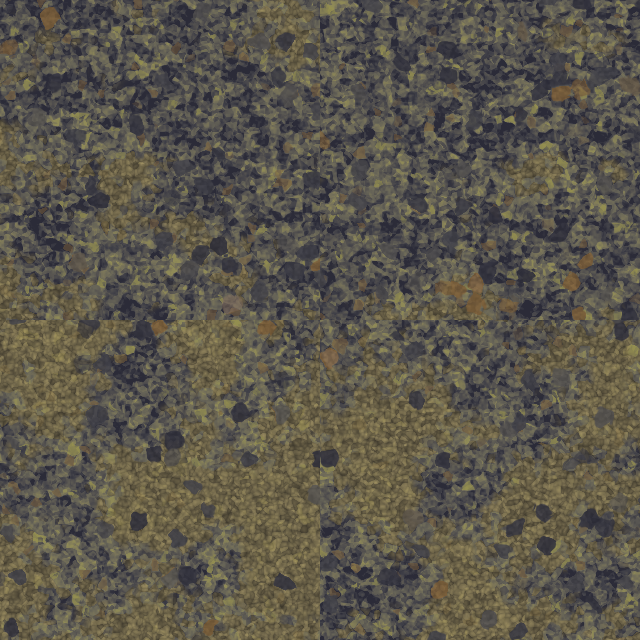
This texture is drawn by a WebGL 2 fragment shader. Its source:

```glsl
#version 300 es
precision highp float;

uniform vec2 u_resolution;
out vec4 fragColor;

// Layout: tiles across and down, grain cells per tile
const float TILES = 2.0;
const float CHIP_CELLS = 15.0;
const float GRAIN_CELLS = 36.0;
const float GRIT_CELLS = 76.0;
const float PATCH_CELLS = 4.5;

// Tone is a position on the colour ramp, 0 (dark) to 5 (light)
const float BASE_TONE = 1.95;
const float GRAIN_CONTRAST = 3.5;
const float GRIT_CONTRAST = 2.8;
const float CLOUD_CONTRAST = 2.2;
const float MOTTLE_CONTRAST = 1.6;
const float EDGE_SHARPNESS = 26.0;
const float WARP = 0.013;
const float CHIP_SHARE = 0.17;

// Sand cover of each tile: lower left, lower right, upper left, upper right
const vec4 SAND_COVER = vec4(0.58, 0.46, 0.34, 0.22);

const vec3 RAMP[6] = vec3[6](
  vec3(0.17, 0.17, 0.22), vec3(0.25, 0.25, 0.28), vec3(0.33, 0.32, 0.31),
  vec3(0.40, 0.39, 0.34), vec3(0.47, 0.45, 0.35), vec3(0.56, 0.54, 0.34));
const vec3 SAND = vec3(0.49, 0.44, 0.29);
const vec3 RUST = vec3(0.47, 0.36, 0.22);
const vec3 PALE = vec3(0.60, 0.53, 0.49);
const vec3 OCHRE = vec3(0.59, 0.57, 0.29);

float hash(vec2 p) {
  return fract(sin(dot(p, vec2(127.1, 311.7))) * 43758.5453);
}

vec2 hash2(vec2 p) {
  return vec2(hash(p), hash(p + 57.3));
}

float noise(vec2 p) {
  vec2 cell = floor(p);
  vec2 f = fract(p);
  f = f * f * (3.0 - 2.0 * f);
  return mix(mix(hash(cell), hash(cell + vec2(1, 0)), f.x),
             mix(hash(cell + vec2(0, 1)), hash(cell + vec2(1, 1)), f.x), f.y);
}

float cloud(vec2 p) {
  return 0.6 * noise(p) + 0.28 * noise(p * 2.3 + 7.0) + 0.12 * noise(p * 5.1 + 19.0);
}

vec3 ramp(float tone) {
  tone = clamp(tone, 0.0, 4.999);
  int step0 = int(tone);
  return mix(RAMP[step0], RAMP[step0 + 1], fract(tone));
}

// Soft-edged cells: x = tone hash, y = hue hash, z = distance to the centre
vec3 grains(vec2 p) {
  vec2 cell = floor(p);
  vec2 blend = vec2(0.0);
  float total = 0.0;
  float nearest = 2.0;
  for (int y = -1; y <= 1; y++) {
    for (int x = -1; x <= 1; x++) {
      vec2 id = cell + vec2(x, y);
      float d = length(id + hash2(id) - p);
      float weight = exp(-EDGE_SHARPNESS * d);
      blend += weight * hash2(id + 113.7);
      total += weight;
      nearest = min(nearest, d);
    }
  }
  return vec3(blend / total, nearest);
}

void main() {
  // Tile grid, each tile with its own seed
  vec2 uv = gl_FragCoord.xy / u_resolution * TILES;
  vec2 tile = min(floor(uv), TILES - 1.0);
  int tileIndex = int(tile.x + TILES * tile.y);
  vec2 p = uv - tile;
  vec2 seed = tile * vec2(211.0, 173.0) + 31.0;

  // Ragged outlines
  vec2 q = p + WARP * (vec2(noise(p * 48.0 + seed), noise(p * 48.0 + seed + 83.0)) - 0.5);

  vec3 grain = grains(q * GRAIN_CELLS + seed);
  vec3 grit = grains(q * GRIT_CELLS + seed + 41.0);
  vec3 chip = grains(q * CHIP_CELLS + seed + 67.0);
  float mottle = noise(p * 120.0 + seed) - 0.5;

  // Mixed gravel
  float tone = BASE_TONE + GRAIN_CONTRAST * (grain.x - 0.5)
             + GRIT_CONTRAST * (grit.x - 0.5) + MOTTLE_CONTRAST * mottle
             + CLOUD_CONTRAST * (cloud(p * 7.0 + seed) - 0.5);
  vec3 color = ramp(tone);
  color = mix(color, OCHRE, 0.55 * smoothstep(0.86, 0.92, grain.y) * smoothstep(1.5, 3.5, tone));
  color = mix(color, RUST, 0.5 * smoothstep(0.06, 0.03, grain.y));

  // Sandy patches of small round grains, denser towards the bottom
  float cover = SAND_COVER[tileIndex] + 0.12 * (0.5 - p.y);
  float patchField = cloud(p * PATCH_CELLS + seed + 23.0) + 0.3 * (grain.x - 0.5);
  float sandMask = smoothstep(-0.05, 0.07, cover - patchField);
  vec3 sand = SAND * (1.12 - 0.4 * grit.z + 0.35 * (grit.x - 0.5) + 0.2 * mottle);
  color = mix(color, sand, 0.75 * sandMask);

  // Scattered flat chips: mostly dark, some grey, rust or pale
  float chipMask = smoothstep(1.0 - CHIP_SHARE - 0.02, 1.0 - CHIP_SHARE + 0.02, chip.x)
                 * smoothstep(0.48, 0.40, chip.z + 0.2 * (grain.x - 0.5));
  vec3 chipColor = ramp(0.2 + 3.0 * chip.y * chip.y);
  chipColor = mix(chipColor, RUST, smoothstep(0.82, 0.86, chip.y));
  chipColor = mix(chipColor, PALE, smoothstep(0.95, 0.97, chip.y));
  chipColor *= 1.0 + 0.16 * mottle + 0.1 * (grit.x - 0.5);
  color = mix(color, chipColor, 0.88 * chipMask);

  fragColor = vec4(clamp(color, 0.0, 1.0), 1.0);
}
```
